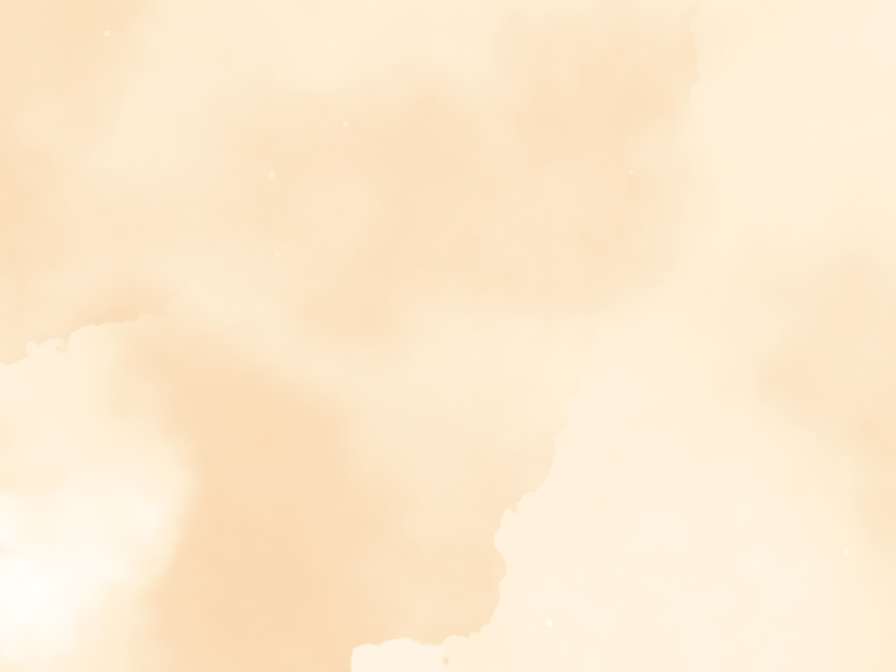
Give the GLSL for this background, as a Shadertoy shader.

```glsl
// Soft peach and cream watercolour washes with feathered blooms and dried edges.

const vec3 PAPER = vec3(1.00, 0.996, 0.975);
const vec3 PALE  = vec3(1.00, 0.948, 0.868);
const vec3 CREAM = vec3(0.992, 0.930, 0.822);
const vec3 PEACH = vec3(0.984, 0.878, 0.742);
const vec3 DEEP  = vec3(0.974, 0.842, 0.680);

// Pigment strengths: 0 paper, 1 pale, 2 cream, 3 peach, 4 deep
const float BASE_PIGMENT = 1.85;
const float WARP_SCALE = 4.0;
const float WARP_AMOUNT = 0.30;
const float BLOOM_AMOUNT = 1.0;
const float GRAIN_AMOUNT = 0.28;
const float EDGE_WIDTH = 0.004;
const float SPECK_CELLS = 9.0;
const float SPECK_CHANCE = 0.07;

float hash(vec2 p) {
    vec3 q = fract(vec3(p.xyx) * 0.1031);
    q += dot(q, q.yzx + 33.33);
    return fract((q.x + q.y) * q.z);
}

float noise(vec2 p) {
    vec2 i = floor(p), f = fract(p);
    f = f * f * (3.0 - 2.0 * f);
    return mix(mix(hash(i), hash(i + vec2(1, 0)), f.x),
               mix(hash(i + vec2(0, 1)), hash(i + vec2(1, 1)), f.x), f.y);
}

// Fractal noise centred on zero
float fbm(vec2 p) {
    float sum = 0.0, amp = 0.5;
    for (int i = 0; i < 5; i++) {
        sum += amp * (noise(p) - 0.5);
        p = mat2(1.6, 1.2, -1.2, 1.6) * p + 11.7;
        amp *= 0.5;
    }
    return sum;
}

// Elliptical wash, one at its heart and feathered towards its rim
float wash(vec2 p, vec2 centre, vec2 radius, float feather) {
    float d = length((p - centre) / radius);
    return 1.0 - smoothstep(1.0 - feather, 1.0 + feather, d);
}

// Crisp rim of dried pigment that fades with distance behind it
float driedEdge(float d, float reach) {
    return smoothstep(-EDGE_WIDTH, EDGE_WIDTH, d) * exp(-max(d, 0.0) / reach);
}

vec3 pigmentColour(float t) {
    vec3 c = mix(PAPER, PALE, clamp(t, 0.0, 1.0));
    c = mix(c, CREAM, clamp(t - 1.0, 0.0, 1.0));
    c = mix(c, PEACH, clamp(t - 2.0, 0.0, 1.0));
    return mix(c, DEEP, clamp(t - 3.0, 0.0, 1.0));
}

// Sparse tiny drops where the paper shows through
float specks(vec2 p) {
    vec2 cell = floor(p * SPECK_CELLS);
    float pick = hash(cell + 5.0);
    vec2 centre = 0.25 + 0.5 * vec2(hash(cell + 19.0), hash(cell + 43.0));
    float d = length(fract(p * SPECK_CELLS) - centre) / SPECK_CELLS;
    float radius = mix(0.003, 0.007, hash(cell + 71.0));
    return step(pick, SPECK_CHANCE) * (1.0 - smoothstep(radius * 0.5, radius, d));
}

void mainImage(out vec4 fragColor, in vec2 fragCoord) {
    vec2 uv = fragCoord / iResolution.xy;
    vec2 p = vec2(uv.x * 4.0 / 3.0, uv.y);
    vec2 drift = vec2(fbm(p * WARP_SCALE), fbm(p * WARP_SCALE + 37.0));
    vec2 q = p + WARP_AMOUNT * drift;
    float ragged = 0.16 * fbm(p * 9.0 + 3.0) + 0.05 * fbm(p * 32.0);
    float t = BASE_PIGMENT;

    // Pale open areas
    t = mix(t, 1.0, wash(q, vec2(0.98, 0.18), vec2(0.27, 0.38), 0.45));
    t = mix(t, 1.4, wash(q, vec2(1.22, 0.85), vec2(0.24, 0.30), 0.5));
    t = mix(t, 1.0, wash(q, vec2(0.05, 0.28), vec2(0.20, 0.25), 0.5));
    t = mix(t, 0.1, wash(q, vec2(0.00, 0.08), vec2(0.15, 0.14), 0.7));

    // Peach washes
    t = mix(t, 2.9, wash(q, vec2(0.66, 0.72), vec2(0.34, 0.15), 0.65));
    t = mix(t, 2.8, wash(q, vec2(0.90, 0.83), vec2(0.14, 0.18), 0.7));
    t = mix(t, 2.9, wash(q, vec2(0.00, 0.88), vec2(0.13, 0.32), 0.65));
    t = mix(t, 2.7, wash(q, vec2(1.32, 0.46), vec2(0.19, 0.20), 0.65));
    t = mix(t, 2.35, wash(q, vec2(0.64, 0.20), vec2(0.22, 0.26), 0.5));
    t = mix(t, 3.4, wash(q, vec2(0.40, 0.20), vec2(0.19, 0.28), 0.5));
    t = mix(t, 3.5, 0.7 * wash(q, vec2(0.40, 0.00), vec2(0.17, 0.22), 0.6));

    // Stray dabs down the left margin
    for (int i = 0; i < 3; i++) {
        float k = float(i);
        vec2 centre = vec2(0.035 + 0.02 * hash(vec2(k, 8.0)), 0.14 + 0.10 * k);
        t += 0.8 * wash(q, centre, vec2(0.05, 0.02 + 0.01 * k), 0.7);
    }

    // Dried edges: diagonal tide line, left shelf and upper right rim
    float tide = 0.68 + 0.42 * p.y - p.x + ragged;
    float tideSpan = 1.0 - smoothstep(0.40, 0.56, p.y);
    t = mix(t, 1.0, 0.8 * tideSpan * smoothstep(EDGE_WIDTH, -EDGE_WIDTH, tide)
                    * smoothstep(-0.35, -0.05, tide));
    t += 0.45 * tideSpan * driedEdge(tide, 0.10);
    float shelf = p.y - 0.48 - 0.28 * p.x + ragged;
    t += 1.2 * (1.0 - smoothstep(0.12, 0.32, p.x)) * driedEdge(shelf, 0.14);
    float rim = 1.02 - p.x + ragged;
    t += 0.4 * smoothstep(0.74, 0.88, p.y) * driedEdge(rim, 0.09);

    // Pigment blooms, paper grain and a bare pool at the lower margin
    t += BLOOM_AMOUNT * fbm(p * 6.0 + 21.0) + GRAIN_AMOUNT * fbm(p * 38.0);
    float pool = length((p - vec2(0.59, 0.0)) / vec2(1.3, 1.0)) - 0.045 + 0.5 * ragged;
    t = mix(t, 0.8, 1.0 - smoothstep(-EDGE_WIDTH, EDGE_WIDTH, pool));
    t -= 0.8 * specks(p + 0.02 * drift);

    fragColor = vec4(pigmentColour(t), 1.0);
}
```
